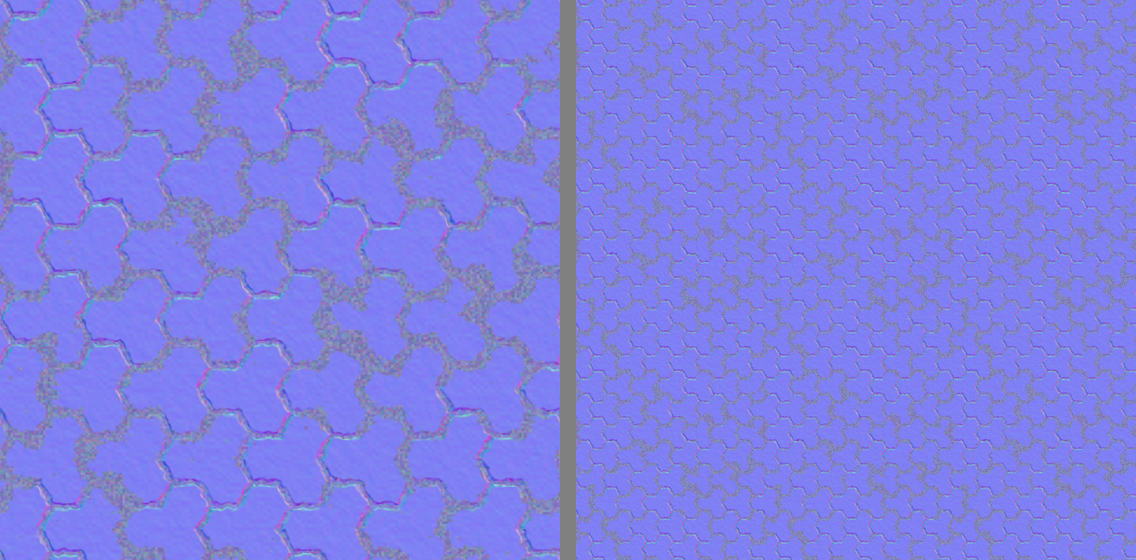
Left, the tile; right, the same tile 3 across and 3 down.
Reproduce this texture map procedurally as a WebGL 1 fragment shader.

```glsl
precision highp float;
// Tangent-space normal map of interlocking three-lobed pavers with sandy joints.
// Each paver is three hexagons about a shared corner, folded to two outline segments;
// wrapping value noise drives the joint wear, sand spill, grain and pits.

uniform vec2 u_resolution;

// Layout, in units of one hexagon side
const float COLUMNS = 7.0;
const float ROWS = 8.0;                  // even, so the half-step stagger wraps
const float PITCH = 3.0;
const float H = 0.8660254;               // sine of 60 degrees
const float ROW_HEIGHT = 3.0 * H;
const vec2 ORIGIN = vec2(0.46, 1.14);

// Joints and sand
const float JOINT_HALF = 0.115;
const float SAND_CREEP = 0.09;
const float SAND_SPILL = 0.50;
const float EDGE_WOBBLE = 0.13;
const float BEVEL_TILT = 0.23;
const float BEVEL_SHADE = 0.05;

// Surface
const vec3 PAVER = vec3(0.50, 0.50, 0.958);
const vec3 OPEN_JOINT = vec3(0.505, 0.50, 0.80);
const vec3 SAND = vec3(0.51, 0.515, 0.72);
const vec3 GRAIN = vec3(0.21, 0.21, 0.20);
const float GRAIN_FREQ = 240.0;
const float BUMP = 0.11;
const float PIT_GRID = 36.0;
const float PIT_CHANCE = 0.07;

float hash(vec2 cell, float seed) {
  vec3 h = fract(cell.xyx * 0.1031 + seed * 0.1373);
  h += dot(h, h.yzx + 33.33);
  return fract((h.x + h.y) * h.z);
}

// Value noise with a whole number of cells across the canvas
float noise(vec2 uv, float freq, float seed) {
  vec2 cell = floor(uv * freq);
  vec2 f = fract(uv * freq);
  f = f * f * (3.0 - 2.0 * f);
  vec2 a = mod(cell, freq);
  vec2 b = mod(cell + 1.0, freq);
  return mix(mix(hash(a, seed), hash(vec2(b.x, a.y), seed), f.x),
             mix(hash(vec2(a.x, b.y), seed), hash(b, seed), f.x), f.y);
}

float fbm(vec2 uv, float freq, float seed) {
  float sum = 0.0;
  float amp = 0.56;
  for (int i = 0; i < 3; i++) {
    sum += amp * noise(uv, freq, seed + float(i));
    freq *= 2.0;
    amp *= 0.5;
  }
  return sum / 0.98;
}

float segment(vec2 p, vec2 a, vec2 b) {
  vec2 ab = b - a;
  return length(p - a - ab * clamp(dot(p - a, ab) / dot(ab, ab), 0.0, 1.0));
}

// Distance to the outline of one paver, using its three mirror lines
float paverOutline(vec2 q) {
  q = vec2(-q.x, abs(q.y));
  vec2 mirror = vec2(H, -0.5);
  q -= 2.0 * min(dot(q, mirror), 0.0) * mirror;
  q.y = abs(q.y);
  return min(segment(q, vec2(0.5, H), vec2(1.5, H)),
             segment(q, vec2(1.5, H), vec2(2.0, 0.0)));
}

// Distance to the nearest joint centre line in the staggered lattice
float jointDistance(vec2 p) {
  float nearest = 9.0;
  float middle = floor(p.y / ROW_HEIGHT + 0.5);
  for (int j = -1; j <= 1; j++) {
    float row = middle + float(j);
    float x = p.x - mod(row, 2.0) * 0.5 * PITCH;
    x = mod(x + 0.5 * PITCH, PITCH) - 0.5 * PITCH;
    nearest = min(nearest, paverOutline(vec2(x, p.y - row * ROW_HEIGHT)));
  }
  return nearest;
}

float paverHeight(vec2 uv) {
  return noise(uv, 64.0, 3.0) + 0.6 * noise(uv, 150.0, 4.0);
}

// Sparse round pits, one possible per grid cell
float pits(vec2 uv) {
  vec2 cell = mod(floor(uv * PIT_GRID), PIT_GRID);
  vec2 centre = 0.25 + 0.5 * vec2(hash(cell, 21.0), hash(cell, 22.0));
  float radius = mix(0.07, 0.15, hash(cell, 23.0));
  float dist = length(fract(uv * PIT_GRID) - centre);
  return step(hash(cell, 24.0), PIT_CHANCE) * (1.0 - smoothstep(radius - 0.05, radius + 0.05, dist));
}

void main() {
  vec2 uv = gl_FragCoord.xy / u_resolution;

  // Joint distance and direction, with chipped edges
  vec2 p = uv * vec2(COLUMNS * PITCH, ROWS * ROW_HEIGHT) - ORIGIN;
  p += EDGE_WOBBLE * (vec2(noise(uv, 96.0, 1.0), noise(uv, 96.0, 2.0)) - 0.5);
  float d = jointDistance(p);
  vec2 away = vec2(jointDistance(p + vec2(0.03, 0.0)), jointDistance(p + vec2(0.0, 0.03))) - d;
  away /= max(length(away), 0.01);

  // Paver face
  vec2 e = vec2(1.0 / 400.0, 0.0);
  float h = paverHeight(uv);
  vec3 color = PAVER;
  color.xy += BUMP * (h - vec2(paverHeight(uv + e.xy), paverHeight(uv + e.yx)));

  // Sand in the joints, spilling over where wear is high
  float wear = fbm(uv, 10.0, 5.0);
  float rough = noise(uv, 130.0, 9.0) - 0.5;
  float filled = smoothstep(0.36, 0.56, wear + 0.2 * (noise(uv, 24.0, 15.0) - 0.5));
  float spill = smoothstep(0.64, 0.86, wear);
  float reach = JOINT_HALF + SAND_CREEP * filled + SAND_SPILL * spill;
  reach += rough * (0.10 + 0.09 * filled + 0.30 * spill);
  float sand = 1.0 - smoothstep(reach - 0.06, reach + 0.06, d);
  vec3 grain = vec3(noise(uv, GRAIN_FREQ, 11.0), noise(uv, GRAIN_FREQ, 12.0),
                    noise(uv, GRAIN_FREQ, 13.0)) - 0.5;
  vec3 bed = mix(OPEN_JOINT, SAND, filled) + GRAIN * grain;
  color = mix(color, bed, max(0.94 * sand, 0.8 * pits(uv)));

  // Bevels lean into the joint wherever it is not filled
  float band = smoothstep(0.03, 0.10, d) * (1.0 - smoothstep(0.11, 0.19, d));
  float broken = 0.3 + 1.2 * noise(uv, 150.0, 16.0);
  float bevel = band * mix(1.0, 0.12, filled) * broken;
  color.xy -= BEVEL_TILT * bevel * away;
  color.z -= BEVEL_SHADE * bevel * (1.0 - sand);

  gl_FragColor = vec4(clamp(color, 0.0, 1.0), 1.0);
}
```
